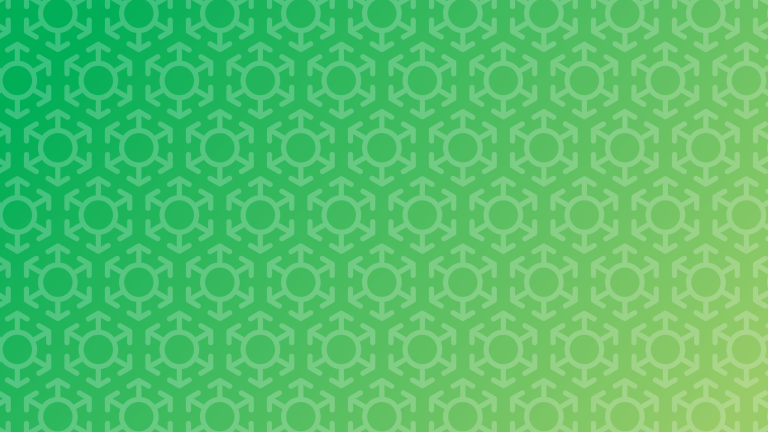
This pattern is drawn by a WebGL 1 fragment shader. Its source:

```glsl
precision highp float;
// Staggered rows of rings, each with six arrows pointing outwards, in pale
// strokes over a diagonal green gradient. One arrow is drawn as a distance
// function and mirrored into six; lengths are in units of column spacing.

uniform vec2 u_resolution;

float segmentDistance(vec2 p, vec2 a, vec2 b) {
  vec2 ab = b - a;
  return length(p - a - ab * clamp(dot(p - a, ab) / dot(ab, ab), 0.0, 1.0));
}

// Distance to the centre line of a ring with six arrows
float motifDistance(vec2 p) {
  float ring = abs(length(p) - 0.213);

  // Mirror every sector onto the upward arrow
  vec2 mirrorNormal = vec2(0.866025, -0.5);
  p = abs(p);
  p -= 2.0 * max(dot(p, mirrorNormal), 0.0) * mirrorNormal;
  p.x = abs(p.x);

  vec2 tip = vec2(0.0, 0.447);
  float shaft = segmentDistance(p, vec2(0.0, 0.213), tip);
  float head = segmentDistance(p, tip, tip + 0.14 * vec2(0.866025, -0.5));
  return min(ring, min(shaft, head));
}

// Nearest motif; arrows reach into the rows above and below
float patternDistance(vec2 p) {
  float rowHeight = 0.83;
  float nearestRow = floor(p.y / rowHeight + 0.5);
  float d = 1.0;
  for (int i = -1; i <= 1; i++) {
    float row = nearestRow + float(i);
    vec2 q = p - vec2(0.5 * mod(row, 2.0), row * rowHeight);
    q.x = fract(q.x + 0.5) - 0.5;
    d = min(d, motifDistance(q));
  }
  return d;
}

void main() {
  vec2 uv = gl_FragCoord.xy / u_resolution;
  float columnsPerHeight = 5.333;
  float pixel = columnsPerHeight / u_resolution.y;
  vec2 p = gl_FragCoord.xy * pixel - vec2(0.214, 2.679);

  // Green gradient, lightest at the lower right
  float t = 0.47 + 0.8 * (uv.x - 0.5) - 0.36 * (uv.y - 0.5);
  vec3 color = mix(vec3(0.0, 0.685, 0.347), vec3(0.6, 0.797, 0.408), clamp(t, 0.0, 1.0));

  // Translucent white strokes
  float stroke = 1.0 - smoothstep(-0.7 * pixel, 0.7 * pixel, patternDistance(p) - 0.032);
  color = mix(color, vec3(1.0), 0.225 * stroke);

  gl_FragColor = vec4(color, 1.0);
}
```
